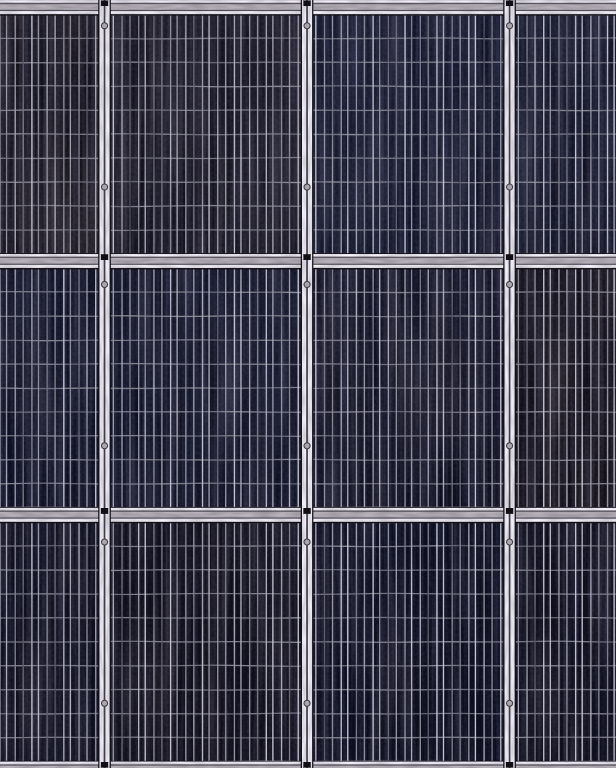
This texture is drawn by a WebGL 2 fragment shader. Its source:

```glsl
#version 300 es
precision highp float;

uniform vec2 u_resolution;
out vec4 fragColor;

// Layout, in units of the canvas height
const vec2 PITCH = vec2(0.2637, 0.3305);
const vec2 ORIGIN = vec2(0.1361, 0.0042);
const vec2 GLASS_MIN = vec2(0.0072, 0.0042);
const vec2 GLASS_MAX = vec2(0.2565, 0.3160);
const vec2 CELLS = vec2(24.0, 10.0);
const float BARS_PER_CELL = 4.0;
const float PAIR_SHIFT = 0.09;
const float BAR_HALF = 0.0009;
const float ROW_HALF = 0.00085;
const float RAIL_HALF = 0.0066;
const float RAIL_GAP_HALF = 0.0011;
const float JOINT_HALF = 0.0048;
const vec2 CLIP_DROP = vec2(0.035, 0.245);
const float CLIP_RADIUS = 0.0046;

// Colours
const vec3 GLASS_DARK = vec3(0.065, 0.06, 0.105);
const vec3 GLASS_LIGHT = vec3(0.21, 0.21, 0.285);
const vec3 WARM_TINT = vec3(0.012, 0.002, -0.018);
const vec3 BAR_DIM = vec3(0.31, 0.30, 0.36);
const vec3 BAR_BRIGHT = vec3(0.76, 0.76, 0.82);
const vec3 ROW_LINE = vec3(0.53, 0.53, 0.58);
const vec3 METAL = vec3(0.88, 0.87, 0.91);
const vec3 METAL_SHADE = vec3(0.67, 0.65, 0.68);
const vec3 GAP = vec3(0.25, 0.24, 0.28);
const vec3 JOINT = vec3(0.07, 0.06, 0.08);

float hash(vec2 p) {
    vec3 q = fract(p.xyx * vec3(0.1031, 0.1030, 0.0973));
    q += dot(q, q.yzx + 33.33);
    return fract((q.x + q.y) * q.z);
}

float cornerSlope(vec2 cell, vec2 offset) {
    float angle = 6.28318 * hash(cell);
    return dot(vec2(cos(angle), sin(angle)), offset);
}

float gradientNoise(vec2 p) {
    vec2 i = floor(p), f = fract(p);
    vec2 w = f * f * f * (f * (f * 6.0 - 15.0) + 10.0);
    vec2 e = vec2(0.0, 1.0);
    float low = mix(cornerSlope(i, f), cornerSlope(i + e.yx, f - e.yx), w.x);
    float high = mix(cornerSlope(i + e, f - e), cornerSlope(i + 1.0, f - 1.0), w.x);
    return mix(low, high, w.y);
}

// Share of a pixel covered by the interval a..b
float band(float x, float a, float b, float px) {
    return max(0.0, min(x + 0.5 * px, b) - max(x - 0.5 * px, a)) / px;
}

vec3 glass(vec2 p, vec2 local, vec2 id, float px) {
    vec2 cellSize = (GLASS_MAX - GLASS_MIN) / CELLS;
    vec2 grid = (local - GLASS_MIN) / cellSize;
    vec2 seed = id * 17.0 + 50.0;

    // Streaked silicon, lighter towards the top
    float column = floor(grid.x);
    float streak = gradientNoise(vec2(p.x * 210.0, p.y * 7.0) + seed);
    float broad = gradientNoise(p * vec2(34.0, 5.0) + seed);
    float grain = gradientNoise(p * 240.0);
    float tone = 0.24 + 0.36 * p.y + 0.6 * streak + 0.4 * broad + 0.25 * grain;
    tone += 0.22 * (hash(vec2(column, 3.0) + seed) - 0.5);
    vec3 color = mix(GLASS_DARK, GLASS_LIGHT, clamp(tone, 0.0, 1.0));
    color += WARM_TINT * (2.0 * hash(seed) - 1.0 + broad);

    // Horizontal cell seams, slightly bowed
    float bow = 0.0016 * gradientNoise(p * vec2(9.0, 30.0) + seed);
    float rowDist = (grid.y - round(grid.y)) * cellSize.y + bow;
    float rowFade = 0.8 + 0.5 * gradientNoise(p * vec2(25.0, 40.0));
    color = mix(color, ROW_LINE, band(rowDist, -ROW_HALF, ROW_HALF, px) * rowFade);

    // Vertical bars, drawn closer together and brighter at cell edges
    float slot = mod(column, BARS_PER_CELL);
    float side = step(2.5, slot) - step(slot, 0.5);
    float barDist = (fract(grid.x) - 0.5 - side * PAIR_SHIFT) * cellSize.x;
    float gleam = 0.2 + 0.32 * abs(side) + 0.5 * hash(vec2(column, 9.0) + seed);
    gleam += 0.45 * gradientNoise(vec2(column * 0.7, p.y * 8.0) + seed);
    vec3 bar = mix(BAR_DIM, BAR_BRIGHT, clamp(gleam, 0.0, 1.0));
    return mix(color, bar, band(barDist, -BAR_HALF, BAR_HALF, px));
}

void main() {
    vec2 p = gl_FragCoord.xy / u_resolution.y;
    float px = 1.0 / u_resolution.y;
    vec2 q = p - ORIGIN;
    vec2 id = floor(q / PITCH);
    vec2 local = q - id * PITCH;
    vec2 seam = q - round(q / PITCH) * PITCH;
    vec3 color = glass(p, local, id, px);

    // Horizontal frame: lower lip, shadow line, worn flange, upper lip
    float wear = 1.0 + 0.16 * gradientNoise(p * vec2(45.0, 260.0));
    color = mix(color, JOINT, band(seam.y, -0.0160, 0.0052, px));
    color = mix(color, METAL_SHADE * wear, band(seam.y, -0.0142, 0.0040, px));
    color = mix(color, METAL * wear, band(seam.y, -0.0138, -0.0102, px));
    color = mix(color, GAP, band(seam.y, -0.0098, -0.0086, px));
    color = mix(color, GAP, 0.75 * band(seam.y, -0.0012, 0.0004, px));
    color = mix(color, METAL * wear, band(seam.y, 0.0012, 0.0040, px));

    // Vertical rails with a central gap
    float railWear = 1.0 + 0.14 * gradientNoise(p * vec2(260.0, 45.0));
    color = mix(color, JOINT, band(seam.x, -RAIL_HALF - 0.0016, RAIL_HALF + 0.0016, px));
    color = mix(color, METAL * railWear, band(seam.x, -RAIL_HALF, RAIL_HALF, px));
    color = mix(color, GAP, band(seam.x, -RAIL_GAP_HALF, RAIL_GAP_HALF, px));

    // Clips on the rails and dark joints at the crossings
    float shift = 0.014 * (hash(vec2(id.y, 5.0)) - 0.5);
    for (int i = 0; i < 2; i++) {
        float drop = PITCH.y - local.y - CLIP_DROP[i] + shift;
        float d = length(vec2(seam.x, drop));
        color = mix(color, GAP, clamp((CLIP_RADIUS - d) / px + 0.5, 0.0, 1.0));
        color = mix(color, METAL_SHADE, clamp((0.7 * CLIP_RADIUS - d) / px + 0.5, 0.0, 1.0));
    }
    float joint = max(abs(seam.x), abs(seam.y) * 1.3) - JOINT_HALF;
    color = mix(color, JOINT, clamp(0.5 - joint / px, 0.0, 1.0));
    fragColor = vec4(color, 1.0);
}
```
